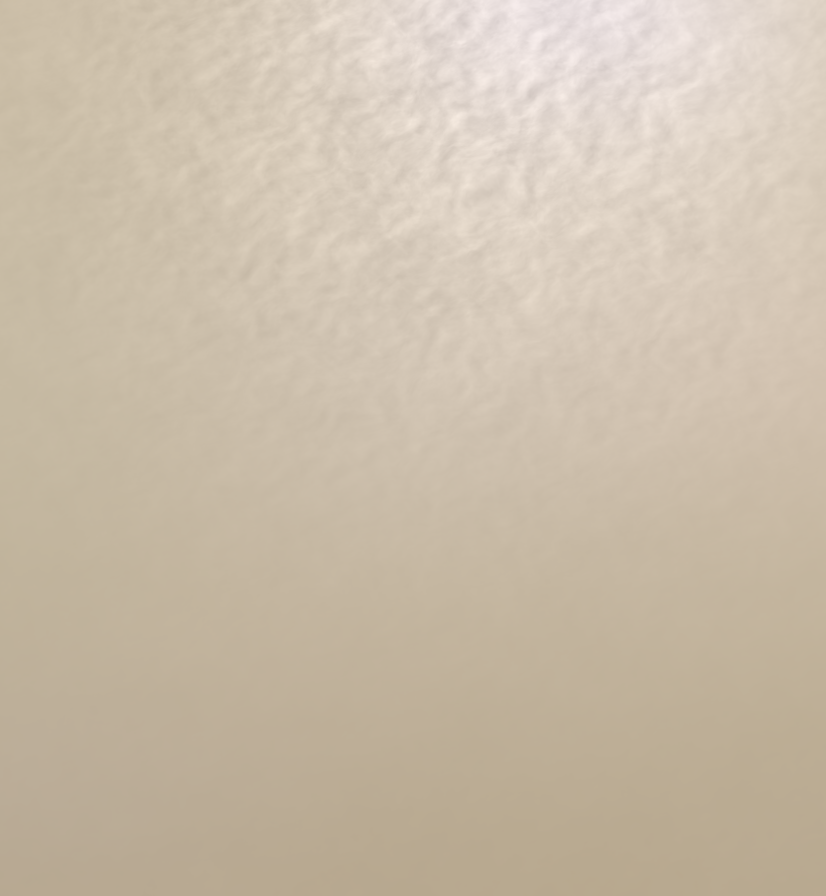
This texture is drawn by a WebGL 1 fragment shader. Its source:

```glsl
precision highp float;
// A softly lit beige wall: a vertical tan gradient with a pale glow at the
// upper right. Layered value noise gives a fine, slightly slanted plaster
// grain that shows in the glow and fades into the smooth lower area.

uniform vec2 u_resolution;

float hash(vec2 cell) {
  vec3 q = fract(vec3(cell.xyx) * vec3(0.1031, 0.1030, 0.0973));
  q += dot(q, q.yzx + 33.33);
  return fract((q.x + q.y) * q.z);
}

float valueNoise(vec2 p) {
  vec2 cell = floor(p);
  vec2 f = fract(p);
  f = f * f * f * (f * (f * 6.0 - 15.0) + 10.0);
  float low = mix(hash(cell), hash(cell + vec2(1.0, 0.0)), f.x);
  float high = mix(hash(cell + vec2(0.0, 1.0)), hash(cell + vec2(1.0, 1.0)), f.x);
  return mix(low, high, f.y);
}

// Signed fractal noise, centred on zero.
float fractalNoise(vec2 p) {
  float sum = 0.0;
  float weight = 0.5;
  for (int octave = 0; octave < 4; octave++) {
    sum += weight * (valueNoise(p) - 0.5);
    p = mat2(1.6, 1.2, -1.2, 1.6) * p + 17.3;
    weight *= 0.55;
  }
  return sum;
}

float softEllipse(vec2 p, vec2 center, vec2 radius) {
  vec2 d = (p - center) / radius;
  return exp(-dot(d, d));
}

// Directional relief: the height difference across a short step of the light.
float plasterRelief(vec2 p) {
  vec2 warp = vec2(fractalNoise(p * 16.0), fractalNoise(p * 16.0 + 41.0));
  vec2 slanted = mat2(0.88, -0.47, 0.47, 0.88) * p + warp * 0.022;
  vec2 grain = slanted * vec2(54.0, 80.0);
  return fractalNoise(grain) - fractalNoise(grain + vec2(0.45, -0.65));
}

vec3 wallColor(vec2 uv) {
  vec3 lowerTan = vec3(0.720, 0.660, 0.562);
  vec3 upperBeige = vec3(0.786, 0.732, 0.640);
  vec3 wall = mix(lowerTan, upperBeige, smoothstep(-0.08, 0.66, uv.y));

  // Cool tint at the lower left, olive at the left edge, rose at the right.
  wall += vec3(0.002, 0.003, 0.018) * softEllipse(uv, vec2(0.0, 0.10), vec2(0.40, 0.16));
  wall += vec3(-0.012, -0.006, -0.008) * softEllipse(uv, vec2(0.0, 0.55), vec2(0.20, 0.40));
  wall += vec3(0.008, 0.000, 0.008) * softEllipse(uv, vec2(1.0, 0.58), vec2(0.35, 0.16));
  wall += vec3(0.006, 0.008, 0.022) * softEllipse(uv, vec2(0.48, 0.56), vec2(0.42, 0.26));
  return wall;
}

void main() {
  vec2 uv = gl_FragCoord.xy / u_resolution;
  vec2 p = vec2(uv.x * u_resolution.x / u_resolution.y, uv.y);

  // Broad pale glow with a cool lavender core at the top.
  float sideRadius = uv.x < 0.66 ? 0.40 : 0.50;
  float glow = softEllipse(uv, vec2(0.66, 1.02), vec2(sideRadius, 0.40));
  float core = softEllipse(uv, vec2(0.70, 1.01), vec2(0.25, 0.15));
  vec3 color = wallColor(uv);
  color += vec3(0.125, 0.135, 0.180) * glow;
  color += vec3(0.010, 0.016, 0.065) * core;

  // Fine relief and wider blotches, strongest where the light grazes.
  float grazing = softEllipse(uv, vec2(0.57, 0.93), vec2(0.42, 0.34));
  float relief = plasterRelief(p);
  float blotches = fractalNoise(p * vec2(30.0, 36.0) + 7.0);
  float patches = fractalNoise(p * vec2(9.0, 11.0) + 61.0);
  color += vec3(1.0, 1.0, 0.98) * relief * (0.003 + 0.105 * grazing);
  color += vec3(1.0, 1.0, 0.98) * blotches * (0.006 + 0.075 * grazing);
  color += vec3(1.0, 0.98, 0.92) * patches * (0.004 + 0.040 * grazing);

  // Faint broad drift in the smooth part of the wall.
  float drift = fractalNoise(p * vec2(3.0, 5.0) + 23.0);
  color += vec3(0.010, 0.010, 0.016) * drift;

  gl_FragColor = vec4(clamp(color, 0.0, 1.0), 1.0);
}
```
